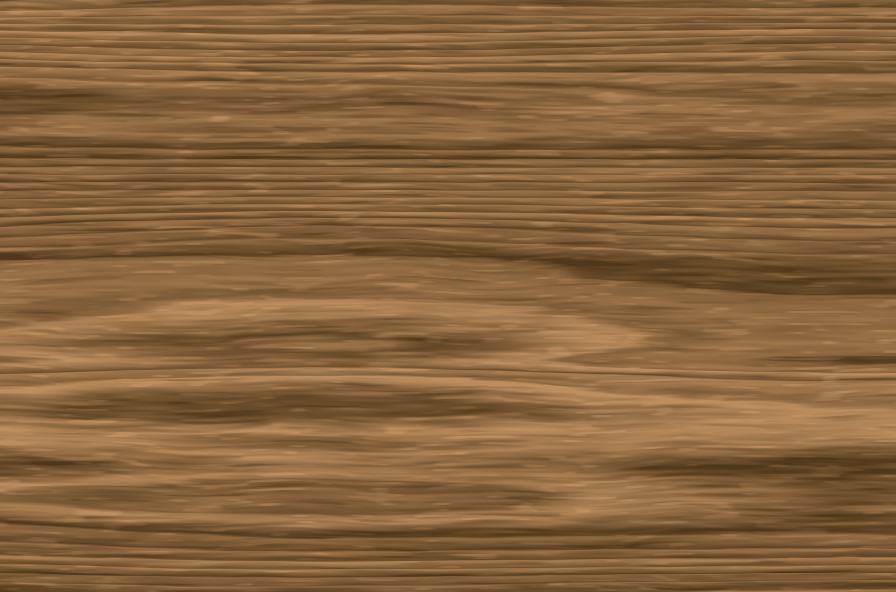
A WebGL 1 fragment shader for this texture:

```glsl
precision highp float;
// Horizontal brown wood grain with tight growth lines, tapered figure and fine fibres.
uniform vec2 u_resolution;

float hash(vec2 p) {
  return fract(sin(dot(p, vec2(127.1, 311.7))) * 43758.5453);
}

float noise(vec2 p) {
  vec2 cell = floor(p);
  vec2 f = fract(p);
  f = f * f * (3.0 - 2.0 * f);
  float low = mix(hash(cell), hash(cell + vec2(1.0, 0.0)), f.x);
  float high = mix(hash(cell + vec2(0.0, 1.0)), hash(cell + vec2(1.0, 1.0)), f.x);
  return mix(low, high, f.y);
}

// Growth phase: steep ramps pack lines tightly, flat parts open into broad figure.
float growthPhase(vec2 p) {
  float phase = 4.0 * p.y;
  phase += 6.0 * smoothstep(-0.04, 0.12, p.y);
  phase += 2.0 * smoothstep(0.355, 0.395, p.y);
  phase += 11.0 * smoothstep(0.55, 0.76, p.y);
  phase += 10.0 * smoothstep(0.83, 1.03, p.y);
  phase += 2.2 * noise(vec2(p.x * 1.1 + 3.4, p.y * 13.0));
  phase += 1.2 * noise(vec2(p.x * 0.3 + 8.2, p.y * 19.0));
  return phase;
}

// Each ring brightens slowly, then falls quickly into a dark late-wood line.
float ringProfile(float phase) {
  float t = fract(phase);
  return t * (1.0 - smoothstep(0.8, 1.0, t));
}

// Thin strands, staggered row by row so that their ends never line up.
float strands(vec2 p, float len, float rows) {
  float y = p.y * rows;
  float row = floor(y);
  float blend = smoothstep(0.15, 0.85, fract(y));
  float below = noise(vec2(p.x * len + 37.0 * hash(vec2(row, 2.0)), row));
  float above = noise(vec2(p.x * len + 37.0 * hash(vec2(row + 1.0, 2.0)), row + 1.0));
  return mix(below, above, blend);
}

void main() {
  vec2 p = gl_FragCoord.xy / u_resolution.y;

  // Fibres follow a slight wave
  vec2 q = p + vec2(0.0, 0.012 * noise(vec2(p.x * 6.0, p.y * 9.0)));
  float fibre = 0.55 * strands(q, 7.0, 150.0) + 0.45 * strands(q + 3.7, 16.0, 210.0);

  // Growth rings, feathered by the fibres
  float phase = growthPhase(p) + 0.3 * (fibre - 0.5);
  float ring = ringProfile(phase);
  float ringTone = noise(vec2(phase * 1.6, 4.5));
  float broadTone = noise(vec2(p.x * 0.7 + 1.3, p.y * 9.0 + 20.0));

  float tone = 0.475;
  tone += 0.62 * (ring - 0.42);
  tone += 0.6 * (ringTone - 0.5);
  tone += 0.26 * (broadTone - 0.5);
  tone += 0.34 * (fibre - 0.5);

  // Short pale flecks and longer dark pores
  float fleck = smoothstep(0.68, 0.95, strands(q + 5.3, 21.0, 190.0));
  float pore = smoothstep(0.7, 0.96, strands(q + 8.1, 10.0, 180.0));
  tone += 0.22 * fleck - 0.17 * pore;

  vec3 darkWood = vec3(0.33, 0.23, 0.11);
  vec3 paleWood = vec3(0.72, 0.54, 0.36);
  gl_FragColor = vec4(mix(darkWood, paleWood, clamp(tone, -0.05, 1.05)), 1.0);
}
```
